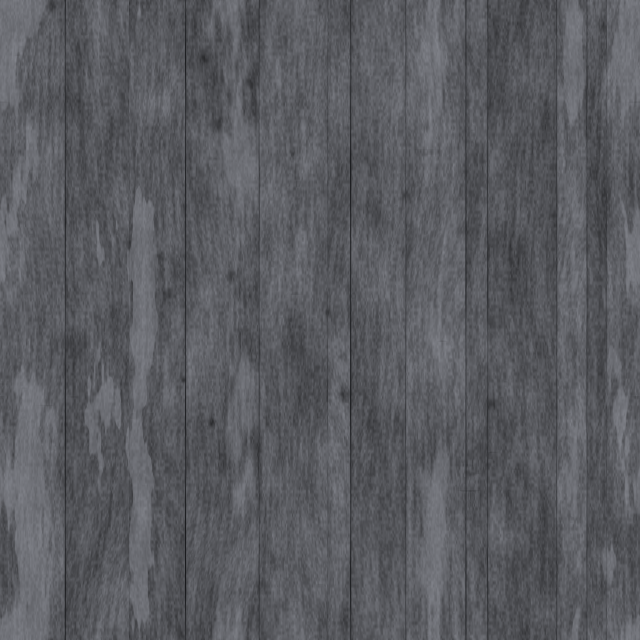
Give the GLSL for this texture, as a WebGL 2 fragment shader.

```glsl
#version 300 es
precision highp float;
// Weathered grey timber: upright planks of uneven width with fine, nearly straight
// grain, torn remains of pale paint, dark knots and thin seams. All noise lattices
// wrap at the canvas edges, so the single large tile repeats seamlessly.

uniform vec2 u_resolution;
out vec4 fragColor;

const vec3 WOOD_TINT = vec3(0.985, 1.0, 1.055);
const vec3 SEAM_COLOR = vec3(0.09, 0.095, 0.105);
const float WOOD_TONE = 0.364;
const float PAINT_TONE = 0.462;
const float SEAM_HALF_WIDTH = 0.0008;
const float GRAIN_WARP = 0.030;
const float KNOT_CELLS = 14.0;
const float KNOT_CHANCE = 0.3;

// Planks: left edge, seam darkness, tone offset
const int PLANKS = 12;
const vec3 PLANK[PLANKS] = vec3[PLANKS](
    vec3(0.102, 0.75, -0.018), vec3(0.202, 0.12, -0.010),
    vec3(0.290, 0.90, -0.015), vec3(0.405, 0.45, -0.005),
    vec3(0.512, 0.22, 0.008), vec3(0.548, 1.00, -0.010),
    vec3(0.634, 0.45, 0.010), vec3(0.728, 0.75, -0.018),
    vec3(0.762, 0.55, -0.015), vec3(0.870, 0.45, 0.012),
    vec3(0.917, 0.45, -0.012), vec3(0.948, 0.15, 0.010));

// Paint columns: centre, half width, amount, edge softness
const int COLUMNS = 7;
const vec4 COLUMN[COLUMNS] = vec4[COLUMNS](
    vec4(0.020, 0.050, 0.90, 0.09), vec4(0.160, 0.026, 0.72, 0.05),
    vec4(0.218, 0.019, 0.98, 0.05), vec4(0.365, 0.030, 0.75, 0.28),
    vec4(0.687, 0.022, 0.78, 0.20), vec4(0.897, 0.016, 0.98, 0.09),
    vec4(0.972, 0.022, 0.92, 0.07));

float hash(vec2 p, float seed) {
    vec3 q = fract(vec3(p.xyx + seed * 17.31) * vec3(0.1031, 0.1030, 0.0973));
    q += dot(q, q.yzx + 33.33);
    return fract((q.x + q.y) * q.z);
}

// Value noise that wraps after the given number of cells, centred on zero
float noise(vec2 p, vec2 cells, float seed) {
    p *= cells;
    vec2 i = floor(p), f = fract(p);
    f = f * f * (3.0 - 2.0 * f);
    vec2 a = mod(i, cells), b = mod(i + 1.0, cells);
    float low = mix(hash(a, seed), hash(vec2(b.x, a.y), seed), f.x);
    float high = mix(hash(vec2(a.x, b.y), seed), hash(b, seed), f.x);
    return mix(low, high, f.y) - 0.5;
}

float wrappedOffset(float a, float b) {
    return fract(a - b + 0.5) - 0.5;
}

// Soft dark knots, most common on the middle-left planks
float knots(vec2 uv) {
    vec2 p = uv * KNOT_CELLS, home = floor(p);
    float shade = 0.0;
    for (int y = -1; y <= 1; y++)
    for (int x = -1; x <= 1; x++) {
        vec2 cell = home + vec2(x, y), id = mod(cell, KNOT_CELLS);
        vec2 centre = cell + vec2(hash(id, 41.0), hash(id, 42.0));
        float size = mix(0.06, 0.17, hash(id, 43.0));
        float region = 1.0 - smoothstep(0.12, 0.25, abs(id.x / KNOT_CELLS - 0.40));
        float present = step(hash(id, 44.0), KNOT_CHANCE * mix(0.2, 1.0, region));
        vec2 d = (p - centre) / (size * vec2(0.8, 1.0));
        shade += present * exp(-dot(d, d)) * mix(0.3, 1.0, hash(id, 45.0));
    }
    return min(shade, 1.0);
}

// Paint left along each column, broken up by patches and torn along the grain
float paintCover(vec2 uv, float fibre) {
    float patches = noise(uv, vec2(18.0, 8.0), 21.0) * 1.1
                  + noise(uv, vec2(64.0, 20.0), 22.0) * 0.40
                  + noise(uv, vec2(150.0, 40.0), 23.0) * 0.30 + fibre * 0.25;
    float cover = 0.0;
    for (int i = 0; i < COLUMNS; i++) {
        vec4 c = COLUMN[i];
        float d = wrappedOffset(uv.x, c.x) / c.y;
        float level = exp(-d * d) * c.z * 0.55 + patches - 0.49;
        cover = max(cover, smoothstep(-c.w, c.w, level) * exp(-0.2 * d * d));
    }
    return cover;
}

void main() {
    vec2 uv = gl_FragCoord.xy / u_resolution;
    float pixel = 1.0 / u_resolution.x;

    // Find the plank and its seams
    int plank = PLANKS - 1;
    float seam = 0.0, crease = 0.0;
    for (int i = 0; i < PLANKS; i++) {
        if (uv.x >= PLANK[i].x) plank = i;
        float d = abs(wrappedOffset(uv.x, PLANK[i].x));
        float line = clamp((SEAM_HALF_WIDTH - d) / pixel + 0.5, 0.0, 1.0);
        seam = max(seam, line * PLANK[i].y);
        crease += exp(-d / 0.004) * PLANK[i].y;
    }
    float seed = float(plank) + 1.0;

    // Grain: gently bent fibres, crisp pores, fine speckle and faint growth rings
    float bend = noise(uv, vec2(6.0, 4.0), seed) + 0.15 * noise(uv, vec2(16.0, 9.0), seed);
    vec2 grain = vec2(uv.x + GRAIN_WARP * bend, uv.y);
    float fibre = noise(grain, vec2(230.0, 26.0), seed);
    float pores = noise(grain, vec2(300.0, 80.0), seed + 13.0);
    float speckle = noise(grain, vec2(460.0, 190.0), seed + 52.0);
    float poreLines = smoothstep(0.12, 0.32, pores);
    float rings = sin(6.2832 * (grain.x * 90.0 + 4.0 * noise(uv, vec2(9.0, 5.0), seed)));

    // Weathering: broad stains, smaller blotches and rare cross cracks
    float stains = noise(uv, vec2(13.0, 7.0), seed + 26.0);
    float blotches = noise(uv, vec2(40.0, 24.0), 31.0);
    float streaks = noise(grain, vec2(75.0, 7.0), seed + 39.0);
    float cracks = smoothstep(0.36, 0.48, noise(uv, vec2(26.0, 150.0), 32.0))
                 * smoothstep(0.28, 0.42, noise(uv, vec2(9.0, 13.0), 33.0));

    float detail = 0.075 * fibre + 0.065 * pores + 0.085 * speckle - 0.035 * poreLines;
    float tone = WOOD_TONE + PLANK[plank].z + detail + 0.008 * rings
               + 0.085 * stains + 0.06 * blotches + 0.045 * streaks;
    float paint = PAINT_TONE + 0.55 * detail + 0.04 * blotches;
    tone = mix(tone, paint, 0.85 * paintCover(uv, fibre));
    tone -= 0.13 * knots(uv) + 0.04 * cracks + 0.022 * crease;

    float seamWear = 0.85 + 0.8 * noise(uv, vec2(12.0, 11.0), 34.0);
    vec3 color = mix(tone * WOOD_TINT, SEAM_COLOR, clamp(seam * seamWear, 0.0, 1.0));
    fragColor = vec4(color, 1.0);
}
```
